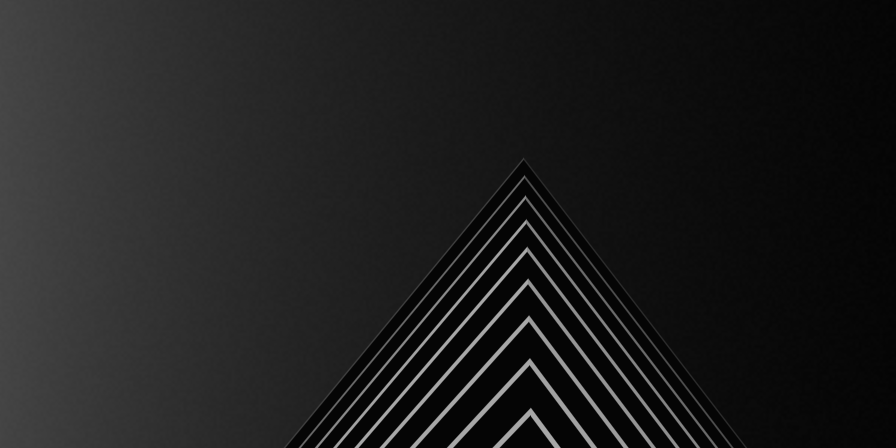
A Shadertoy shader for this background:

```glsl
float hash(vec2 p) {
    p = fract(p * vec2(0.1031, 0.1137));
    p += dot(p, p.yx + 33.33);
    return fract((p.x + p.y) * p.x * 97.0);
}

float valueNoise(vec2 p) {
    vec2 cell = floor(p), f = fract(p);
    f = f * f * (3.0 - 2.0 * f);
    float low = mix(hash(cell), hash(cell + vec2(1, 0)), f.x);
    float high = mix(hash(cell + vec2(0, 1)), hash(cell + vec2(1, 1)), f.x);
    return mix(low, high, f.y);
}

// Soft light falling off from the left wall, with fine grain
float backdrop(vec2 uv, float aspect) {
    float across = uv.x / aspect;
    float light = 0.31 * exp(-1.7 * across) - 0.035;
    light -= 0.03 * (1.0 - across) * pow(abs(uv.y - 0.6), 2.0);
    float grain = valueNoise(uv * 150.0) - 0.5;
    return light + grain * 0.012;
}

// Depth inside a chevron: positive below its two sloping sides
float chevronDepth(vec2 p, float leftRun, float rightRun) {
    float run = p.x < 0.0 ? leftRun : rightRun;
    return (-p.y * run - abs(p.x)) / sqrt(1.0 + run * run);
}

void mainImage(out vec4 fragColor, in vec2 fragCoord) {
    vec2 uv = fragCoord / iResolution.y;
    float aspect = iResolution.x / iResolution.y;
    float blur = 0.75 / iResolution.y;
    float shade = backdrop(uv, aspect);

    // Nested chevrons, spaced wider and drawn thicker towards the base
    for (int i = 0; i < 9; i++) {
        float n = float(i), t = n / 8.0;
        float drop = 0.245 * (pow(1.16, n) - 1.0);
        vec2 apex = vec2(0.5 * aspect + 0.169 + 0.016 * t, 0.648 - drop);
        vec2 p = uv - apex;
        float depth = chevronDepth(p, 0.827 + 0.13 * t * t, 0.77 - 0.025 * t);
        float width = 0.003 + 0.00105 * n;

        float outer = smoothstep(-blur, blur, depth);
        float inner = smoothstep(-blur, blur, depth - width);
        float glow = mix(0.27, 0.66, smoothstep(-0.1, 0.45, t));
        if (i == 0) glow = 0.25;
        glow *= p.x > 0.0 ? mix(0.7, 1.0, t) : 1.0;

        shade = mix(shade, glow, outer);
        shade = mix(shade, 0.018, inner);
    }

    fragColor = vec4(vec3(clamp(shade, 0.0, 1.0)), 1.0);
}
```
